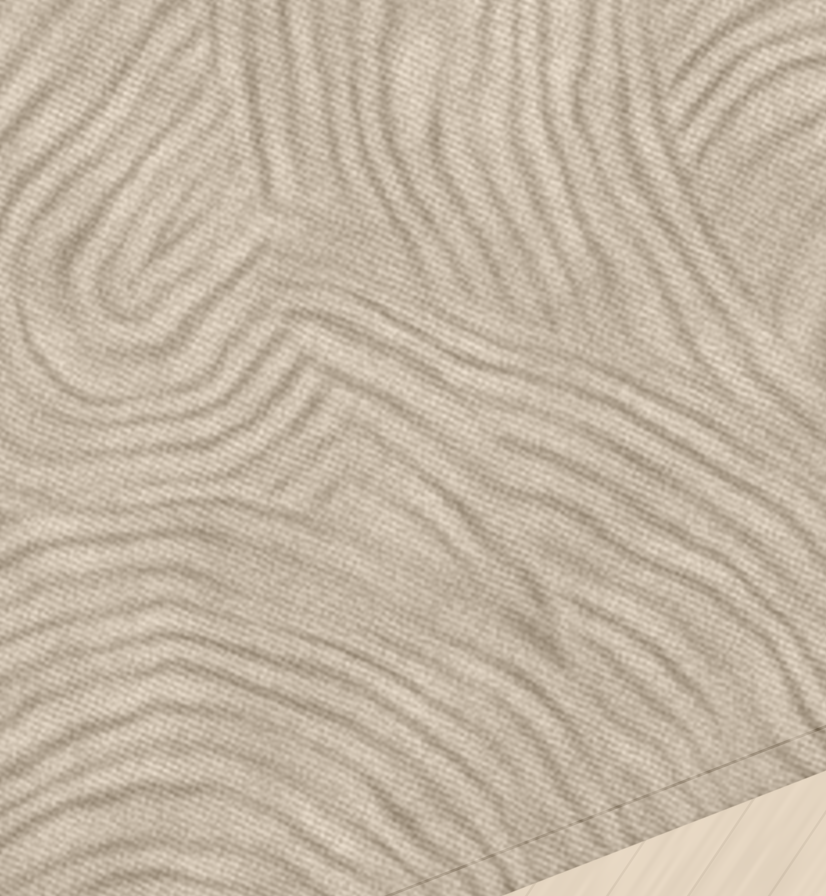
A Shadertoy shader for this texture:

```glsl
const vec3 CARPET = vec3(0.762, 0.709, 0.639);
const vec3 FLOOR = vec3(0.895, 0.835, 0.755);
const vec3 SHADE_TINT = vec3(0.98, 1.0, 1.03);
const float RIDGE_PERIOD = 0.041;
const float RIDGE_DEPTH = 0.115;
const float WEAVE_PERIOD = 0.0078;
const float WEAVE_DEPTH = 0.034;
const float GRAIN_DEPTH = 0.10;
const float MOTTLE_DEPTH = 0.10;
const float SEAM_OFFSET = 0.046;
const float BLEND = 0.022;
const float TAU = 6.28318;

// Arc centres of the combed patches
const vec2 LOW_HUB = vec2(0.195, -0.17);
const vec2 MID_HUB = vec2(0.26, 0.19);
const vec2 RIGHT_HUB = vec2(0.26, -0.30);
const vec2 TOP_HUB = vec2(1.30, 1.0);
const vec2 CORNER_HUB = vec2(1.03, 0.66);
const vec2 LOOP_START = vec2(0.145, 0.68);
const vec2 LOOP_END = vec2(0.34, 0.93);

// Floor edge: a point on it and the normal into the carpet
const vec2 EDGE_POINT = vec2(0.56, 0.0);
const vec2 EDGE_NORMAL = vec2(-0.361, 0.933);

float hash(vec2 cell) {
    uvec2 q = uvec2(ivec2(cell)) * uvec2(1597u, 3812u + 2003u);
    uint n = (q.x ^ q.y) * 9781u;
    n = (n ^ (n >> 15)) * 40503u;
    n = (n ^ (n >> 13)) * 60493u;
    return float((n ^ (n >> 16)) & 65535u) / 65535.0;
}

float noise(vec2 p) {
    vec2 i = floor(p), f = fract(p);
    f = f * f * (3.0 - 2.0 * f);
    return mix(mix(hash(i), hash(i + vec2(1, 0)), f.x),
               mix(hash(i + vec2(0, 1)), hash(i + vec2(1, 1)), f.x), f.y);
}

float fbm(vec2 p) {
    float sum = 0.0, gain = 0.5;
    for (int i = 0; i < 4; i++) {
        sum += gain * noise(p);
        p = mat2(1.6, 1.2, -1.2, 1.6) * p + 17.0;
        gain *= 0.5;
    }
    return sum / 0.9375;
}

// Broken grooves across "radius", running in the direction of "along"
float ridges(float radius, float along, float warp) {
    float row = radius / RIDGE_PERIOD + warp;
    row += 0.6 * (noise(vec2(row * 0.7, along * 6.0)) - 0.5);
    float groove = 0.5 + 0.5 * cos(TAU * row);
    float strength = mix(0.1, 1.6, noise(vec2(row * 1.1 + 31.0, along * 11.0)));
    return (0.38 - groove * groove) * strength;
}

float arcs(vec2 p, vec2 hub, float warp) {
    vec2 d = p - hub;
    float r = length(d);
    return ridges(r, atan(d.x, d.y) * r, warp);
}

float loopRidges(vec2 p, float warp) {
    vec2 axis = LOOP_END - LOOP_START, d = p - LOOP_START;
    float t = clamp(dot(d, axis) / dot(axis, axis), 0.0, 1.0);
    return ridges(length(d - axis * t), p.x + p.y, warp);
}

float below(float value, float limit) {
    return 1.0 - smoothstep(limit - BLEND, limit + BLEND, value);
}

// Relief of all patches, layered with soft and wavering borders
float combedRelief(vec2 p) {
    float warp = 1.3 * (fbm(p * 6.0) - 0.5);
    vec2 q = p + 0.06 * (vec2(noise(p * 9.0), noise(p * 9.0 + 40.0)) - 0.5);
    float topRadius = length(q - TOP_HUB);
    float relief = arcs(p, TOP_HUB, warp);
    relief = mix(relief, arcs(p, CORNER_HUB, warp), below(topRadius, 0.54));
    relief = mix(relief, arcs(p, RIGHT_HUB, warp), below(length(q - RIGHT_HUB), 1.01));
    float leftSide = below(q.x + 0.44 * (q.y - 0.74), 0.443);
    relief = mix(relief, arcs(p, MID_HUB, warp), leftSide * below(q.y, 0.76));
    float loopSide = below(q.x + 0.35 * (q.y - 0.75), 0.30);
    relief = mix(relief, loopRidges(p, warp), loopSide);
    return mix(relief, arcs(p, LOW_HUB, warp), leftSide * below(length(q - LOW_HUB), 0.63));
}

// Diagonal twill, with beads along each thread
float weave(vec2 p) {
    vec2 thread = vec2(dot(p, vec2(0.91, -0.42)), dot(p, vec2(0.42, 0.91)));
    thread.y += 0.004 * (noise(p * 22.0) - 0.5);
    float twill = sin(TAU * thread.y / WEAVE_PERIOD);
    float beads = sin(TAU * thread.x / (WEAVE_PERIOD * 1.15));
    return (twill + 0.35 * beads) * mix(0.6, 1.3, noise(p * 14.0));
}

void mainImage(out vec4 fragColor, in vec2 fragCoord) {
    vec2 p = fragCoord / iResolution.y;
    float pixel = 1.0 / iResolution.y;
    float edge = dot(p - EDGE_POINT, EDGE_NORMAL);

    // Carpet
    float shade = RIDGE_DEPTH * combedRelief(p) + WEAVE_DEPTH * weave(p);
    shade += GRAIN_DEPTH * (noise(p * 250.0) - 0.5);
    shade += MOTTLE_DEPTH * (fbm(p * 13.0 + 5.0) - 0.5);
    shade += 0.03 * (p.y - 0.5) - 0.012 * (p.x - 0.46);
    float seam = 1.0 - smoothstep(0.0007, 0.0012 + pixel, abs(edge - SEAM_OFFSET));
    shade -= 0.14 * seam * mix(0.4, 1.0, noise(p * 70.0));
    shade -= 0.07 * exp(-max(edge, 0.0) / 0.006);
    vec3 carpet = CARPET + shade * SHADE_TINT;

    // Pale boards with faint streaks
    vec2 board = vec2(dot(p, vec2(0.83, -0.56)), dot(p, vec2(0.56, 0.83)));
    float joint = abs(fract(board.x / 0.075) - 0.5) * 0.075;
    vec3 boards = FLOOR + 0.035 * (noise(board * vec2(170.0, 14.0)) - 0.5);
    boards -= 0.05 * (1.0 - smoothstep(0.0005, 0.001 + pixel, joint));

    fragColor = vec4(mix(boards, carpet, smoothstep(-pixel, pixel, edge)), 1.0);
}
```
